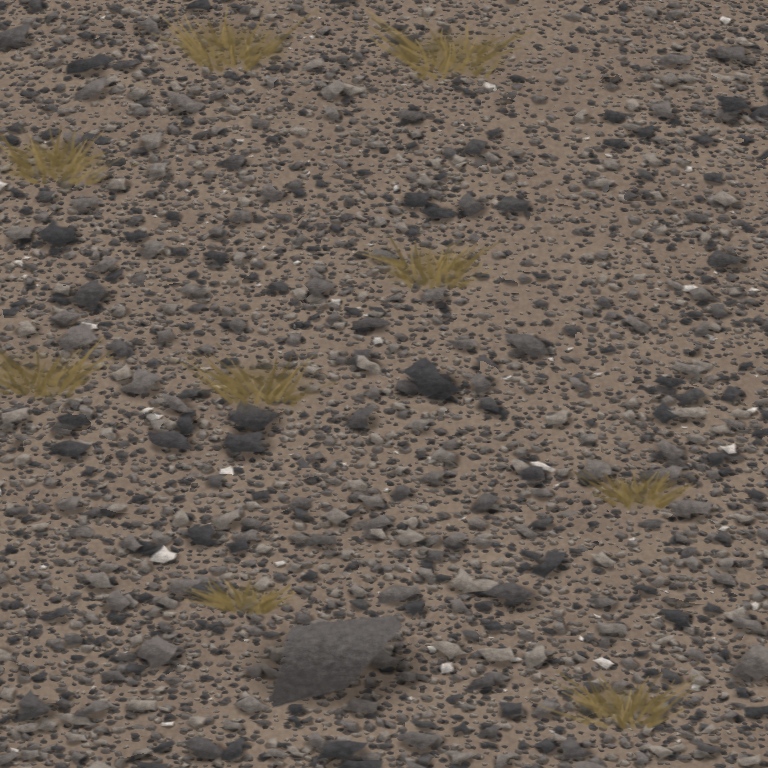
A Shadertoy shader for this texture:

```glsl
const vec3 SAND_DARK  = vec3(0.46, 0.40, 0.355);
const vec3 SAND_LIGHT = vec3(0.57, 0.505, 0.445);
const vec3 STONE_DARK = vec3(0.26, 0.255, 0.26);
const vec3 STONE_MID  = vec3(0.42, 0.395, 0.38);
const vec3 STONE_PALE = vec3(0.54, 0.505, 0.47);
const vec3 CHIP_WHITE = vec3(0.76, 0.73, 0.70);
const vec3 GRASS_DARK = vec3(0.36, 0.31, 0.19);
const vec3 GRASS_PALE = vec3(0.63, 0.54, 0.36);
const vec2 BOULDER_POS = vec2(0.43, 0.15);
const float BOULDER_SIZE = 0.10;
const float PERSPECTIVE = 0.38;   // how much features shrink toward the top
const float FLATTEN = 1.75;       // foreshortening of the ground
const float SOFTNESS = 0.0026;
const float FINEST_CELL = 0.014;
const float CELL_GROWTH = 1.6;
const int STONE_LAYERS = 5;
const int TUFTS = 9;
const int BLADES = 44;
const float TAU = 6.2831853;

vec3 hash3(vec2 p) {
    vec3 q = fract(p.xyx * vec3(0.1031, 0.1030, 0.0973));
    q += dot(q, q.yxz + 33.33);
    return fract((q.xxy + q.yzz) * q.zyx);
}

float gradientNoise(vec2 p) {
    vec2 i = floor(p), f = p - i;
    vec2 u = f * f * f * (f * (f * 6.0 - 15.0) + 10.0);
    vec2 e = vec2(0.0, 1.0);
    float a = dot(hash3(i).xy - 0.5, f);
    float b = dot(hash3(i + e.yx).xy - 0.5, f - e.yx);
    float c = dot(hash3(i + e.xy).xy - 0.5, f - e.xy);
    float d = dot(hash3(i + e.yy).xy - 0.5, f - e.yy);
    return 2.0 * mix(mix(a, b, u.x), mix(c, d, u.x), u.y);
}

float fbm(vec2 p) {
    float sum = 0.0, amp = 0.6;
    for (int i = 0; i < 4; i++) {
        sum += amp * gradientNoise(p);
        p = p * 2.1 + 17.3;
        amp *= 0.55;
    }
    return sum;
}

vec2 toGround(vec2 uv) {
    float shrink = 1.0 - PERSPECTIVE * uv.y;
    return vec2((uv.x - 0.5) / shrink, -log(shrink) / PERSPECTIVE * FLATTEN) + 2.0;
}

// Angular stone with a lit top, a dark underside and a contact shadow
void addStone(inout vec3 col, vec2 q, float r, vec3 h, float tone, float soft, float grit) {
    if (length(q) > 1.7 * r) return;
    float shadow = smoothstep(0.35, -0.2, length(q / r + vec2(-0.1, 0.35)) - 0.85);
    col *= 1.0 - 0.34 * shadow;
    q.y += (h.y - 0.5) * 0.8 * q.x;
    float d = -1.0;
    for (int i = 0; i < 6; i++) {
        float k = float(i);
        float a = TAU * (h.x + k / 6.0) + 0.4 * sin(h.y * 40.0 + k * 2.4);
        d = max(d, dot(q, vec2(cos(a), sin(a))) - r * (0.74 + 0.22 * sin(h.z * 50.0 + k * 1.9)));
    }
    vec3 stone = mix(STONE_DARK, STONE_MID, smoothstep(0.05, 0.5, tone));
    stone = mix(stone, STONE_PALE, smoothstep(0.5, 0.95, tone));
    stone = mix(stone, CHIP_WHITE, step(0.988, tone));
    float light = smoothstep(-0.7, 0.6, (q.y + 0.25 * q.x) / r + 0.5 * grit);
    stone *= mix(0.76, 1.1, light) + 0.22 * grit;
    col = mix(col, stone, smoothstep(soft, -soft, d));
}

void addStoneLayer(inout vec3 col, vec2 p, float layer, float density, float soft, float grit) {
    float cell = FINEST_CELL * pow(CELL_GROWTH, layer);
    vec2 g = p / cell;
    g += 0.16 * vec2(gradientNoise(g * 2.3), gradientNoise(g * 2.3 + 41.0));
    vec2 id = floor(g);
    float presence = mix(0.72, 0.24, layer / float(STONE_LAYERS - 1)) + density;
    for (int y = 1; y >= -1; y--)
    for (int x = -1; x <= 1; x++) {
        vec2 c = id + vec2(x, y);
        vec3 h = hash3(c + layer * 37.0);
        vec3 k = hash3(c + layer * 53.0 + 211.0);
        if (k.x > presence) continue;
        float r = mix(0.24, 0.52, k.y * k.y);
        float tone = k.z * (layer > 3.5 ? 0.7 : 1.0);
        addStone(col, (g - c - 0.15 - 0.7 * h.xy) * cell, r * cell, h, tone, soft, grit);
    }
}

// Dry grass: thin blades fanning out from a low clump
void addTuft(inout vec3 col, vec2 q, float size, float seed) {
    if (length(q) > 1.8 * size) return;
    float clump = length(q * vec2(0.8, 1.7) / size) + 0.5 * gradientNoise(q * 45.0 + seed);
    col = mix(col, mix(GRASS_DARK, GRASS_PALE, 0.25), 0.6 * smoothstep(0.9, 0.1, clump));
    for (int i = 0; i < BLADES; i++) {
        vec3 h = hash3(vec2(float(i) + 3.0, seed * 19.0 + 5.0));
        vec3 k = hash3(vec2(float(i) + 71.0, seed * 23.0 + 9.0));
        vec2 root = size * vec2(1.3 * (h.x - 0.5), 0.5 * (h.y - 0.75));
        vec2 blade = size * vec2(1.5 * (h.x - 0.5) + 0.7 * (k.x - 0.5), 0.15 + 0.5 * h.z);
        float t = clamp(dot(q - root, blade) / dot(blade, blade), 0.0, 1.0);
        float bend = 0.15 * size * (k.y - 0.5) * sin(t * 3.0);
        float d = length(q - root - blade * t - vec2(bend, 0.0)) - 0.0022 * (1.0 - t);
        vec3 tint = mix(GRASS_DARK, GRASS_PALE, k.z * (0.55 + 0.45 * t));
        col = mix(col, tint, 0.7 * smoothstep(SOFTNESS, -0.001, d));
    }
}

void mainImage(out vec4 fragColor, in vec2 fragCoord) {
    vec2 uv = fragCoord / iResolution.xy;
    vec2 p = toGround(uv);
    float soft = SOFTNESS / (1.0 - PERSPECTIVE * uv.y);
    float grit = fbm(p * 75.0);

    // Sand
    float patches = fbm(p * 5.0);
    vec3 col = mix(SAND_DARK, SAND_LIGHT, clamp(0.5 + 0.7 * patches + 0.7 * grit, 0.0, 1.0));

    // Stones, fine to coarse, thinning out along a sandy track
    float track = smoothstep(0.16, 0.0, abs(uv.x - 0.72 + 0.08 * patches)) * smoothstep(0.25, 0.7, uv.y);
    float density = 0.45 * fbm(p * 3.5 + 9.0) - 0.24 * track + 0.1 * (0.5 - uv.y);
    for (int i = 0; i < STONE_LAYERS; i++)
        addStoneLayer(col, p, float(i), density, soft, grit);
    vec2 toBoulder = (p - toGround(BOULDER_POS)) * vec2(0.8, 1.0);
    addStone(col, toBoulder + 0.012 * grit, BOULDER_SIZE, vec3(0.1, 0.25, 0.4), 0.3, soft, grit);

    // Grass tufts spread by a low-discrepancy sequence
    for (int i = 0; i < TUFTS; i++) {
        float k = float(i);
        vec2 centre = fract(vec2(0.30, 0.94) + k * vec2(0.7549, 0.5698));
        float size = mix(0.045, 0.085, hash3(vec2(k, 8.0)).x) + (i == 0 ? 0.03 : 0.0);
        addTuft(col, uv - centre, size, k);
    }

    col *= 1.0 + 0.08 * gradientNoise(uv * 170.0);
    fragColor = vec4(col, 1.0);
}
```
